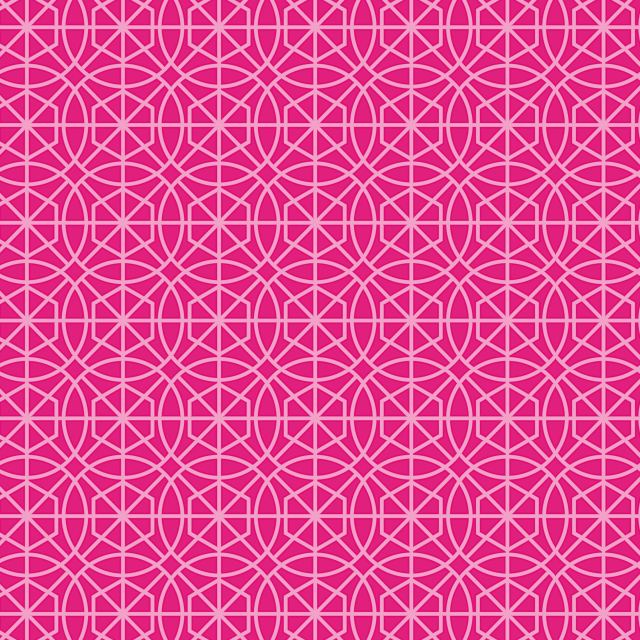
Reproduce this pattern procedurally as a WebGL 2 fragment shader.

```glsl
#version 300 es
precision highp float;
// Pink geometric lattice: each cell holds a cross, four diagonal spokes, a
// hexagon and a circle that overlaps its neighbours to form pointed lenses.
// Cells are folded to one quadrant, and the nearest line distance is stroked.

uniform vec2 u_resolution;
out vec4 fragColor;

const vec3 GROUND = vec3(0.88, 0.125, 0.485);
const vec3 GROUND_SHADE = vec3(0.87, 0.045, 0.45);
const vec3 LINE = vec3(0.95, 0.635, 0.785);

// All lengths are fractions of the canvas side.
const vec2 PITCH = vec2(0.15017, 0.15278);
const vec2 FIRST_CENTRE = vec2(0.0420, 0.0408);
const float CIRCLE_RADIUS = 0.0928;
const float HEX_APOTHEM = 0.0461;
const float HALF_WIDTH = 0.0030;
const float SHADE_REACH = 0.0026;

float ringDistance(vec2 p, vec2 centre, float radius) {
    return abs(length(p - centre) - radius);
}

float segmentDistance(vec2 p, vec2 a, vec2 b) {
    vec2 ab = b - a;
    float t = clamp(dot(p - a, ab) / dot(ab, ab), 0.0, 1.0);
    return length(p - a - ab * t);
}

// Outline of an upright hexagon, for p folded to the first quadrant.
float hexagonDistance(vec2 p, float apothem) {
    return abs(max(p.x, dot(p, vec2(0.5, 0.8660))) - apothem);
}

// Distance to the nearest line of the lattice.
float latticeDistance(vec2 p, vec2 pitch, float radius, float apothem) {
    vec2 q = abs((fract(p / pitch + 0.5) - 0.5) * pitch);

    // Cross, spokes and hexagon
    float d = min(q.x, q.y);
    d = min(d, segmentDistance(q, vec2(0.0), normalize(pitch) * radius));
    d = min(d, hexagonDistance(q, apothem));

    // Own circle and those of the neighbouring cells
    for (int j = 0; j < 2; j++) {
        for (int i = 0; i < 2; i++) {
            d = min(d, ringDistance(q, vec2(i, j) * pitch, radius));
        }
    }
    return d;
}

void main() {
    float side = min(u_resolution.x, u_resolution.y);
    vec2 p = gl_FragCoord.xy / side - FIRST_CENTRE;
    float soft = 0.75 / side;

    float edge = latticeDistance(p, PITCH, CIRCLE_RADIUS, HEX_APOTHEM) - HALF_WIDTH;

    // Ground deepens slightly beside the lines
    vec3 colour = mix(GROUND_SHADE, GROUND, smoothstep(0.4, 1.4, edge / SHADE_REACH));
    colour = mix(LINE, colour, smoothstep(-soft, soft, edge));
    fragColor = vec4(colour, 1.0);
}
```
